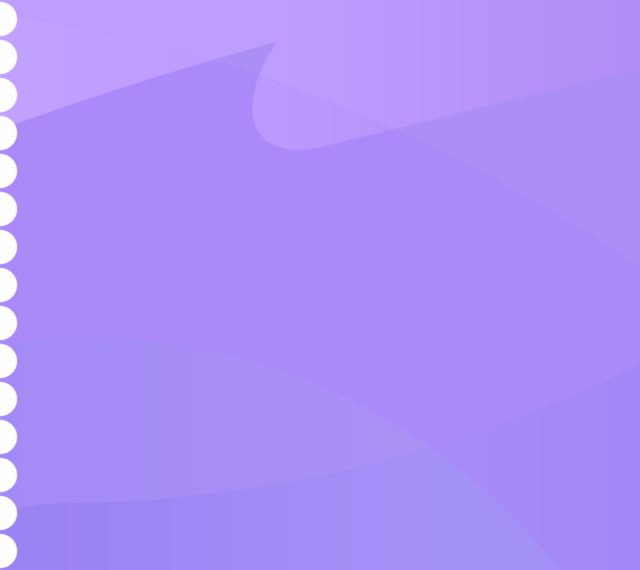
This background is drawn by a Shadertoy shader. Its source:

```glsl
// Violet paper layers: a pale curling wave over a flat ground, faint tinted
// arcs crossing it, and a row of white beads down the left side.
// The wave is a signed distance to sampled Bezier curves; arcs are formulas.

#define BEADS 15.0
#define BEAD_RADIUS 0.030
#define CURVE_STEPS 20
#define GROUND vec3(0.667, 0.543, 0.973)
#define WAVE_LEFT vec3(0.743, 0.618, 0.993)
#define WAVE_RIGHT vec3(0.704, 0.558, 0.972)
#define BEAD_COLOR vec3(0.995, 0.995, 1.0)

// Coverage of the side where d is negative, one pixel soft
float cover(float d) {
    float px = 1.0 / iResolution.y;
    return 1.0 - smoothstep(-px, px, d);
}

// Adds one outline segment: shape.x is squared distance, shape.y the sign
void addSegment(vec2 p, vec2 a, vec2 b, inout vec2 shape) {
    vec2 e = b - a, w = p - a;
    vec2 offset = w - e * clamp(dot(w, e) / dot(e, e), 0.0, 1.0);
    shape.x = min(shape.x, dot(offset, offset));
    if ((a.y > p.y) != (b.y > p.y) && w.x < e.x * w.y / e.y) shape.y = -shape.y;
}

vec2 bezier(vec2 a, vec2 b, vec2 c, vec2 d, float t) {
    float s = 1.0 - t;
    return s * s * s * a + 3.0 * s * s * t * b + 3.0 * s * t * t * c + t * t * t * d;
}

void addCurve(vec2 p, vec2 a, vec2 b, vec2 c, vec2 d, inout vec2 shape) {
    vec2 last = a;
    for (int i = 1; i <= CURVE_STEPS; i++) {
        vec2 next = bezier(a, b, c, d, float(i) / float(CURVE_STEPS));
        addSegment(p, last, next, shape);
        last = next;
    }
}

// Signed distance to the pale wave, negative inside
float waveDistance(vec2 p) {
    vec2 start = vec2(-0.1, 0.265), tip = vec2(0.487, 0.073);
    vec2 hollow = vec2(0.443, 0.193), belly = vec2(0.522, 0.263);
    vec2 tail = vec2(0.673, 0.231), end = vec2(1.3, 0.076);
    vec2 topRight = vec2(1.3, -0.2), topLeft = vec2(-0.1, -0.2);
    vec2 shape = vec2(10.0, 1.0);
    addCurve(p, start, vec2(0.09, 0.191), vec2(0.29, 0.127), tip, shape);
    addCurve(p, tip, vec2(0.455, 0.115), vec2(0.443, 0.158), hollow, shape);
    addCurve(p, hollow, vec2(0.443, 0.237), vec2(0.475, 0.263), belly, shape);
    addCurve(p, belly, vec2(0.548, 0.263), vec2(0.599, 0.249), tail, shape);
    addSegment(p, tail, end, shape);
    addSegment(p, end, topRight, shape);
    addSegment(p, topRight, topLeft, shape);
    addSegment(p, topLeft, start, shape);
    return shape.y * sqrt(shape.x);
}

void mainImage(out vec4 fragColor, in vec2 fragCoord) {
    // Height units, with y measured down from the top
    vec2 p = fragCoord / iResolution.y;
    p.y = 1.0 - p.y;
    float across = clamp(p.x / 1.123, 0.0, 1.0);

    // Faint arcs
    float upperArc = 0.035 + 0.243 * (p.x - 0.044)
                   + 0.246 * (p.x - 0.044) * (p.x - 0.482);
    float lowerArc = 0.8816 - 0.239 * (p.x - 0.117) * (p.x - 0.117)
                   + 0.0146 * exp(-34.0 * (p.x - 0.032));
    float above = cover(p.y - upperArc);
    float below = cover(lowerArc - p.y);
    float disc = cover(length(p - vec2(0.146, 1.652)) - 1.060);

    // Ground and its tinted overlaps
    vec3 color = mix(GROUND, vec3(0.676, 0.557, 0.967), above);
    vec3 discTint = mix(vec3(0.641, 0.543, 0.965), vec3(0.662, 0.567, 0.965),
                        smoothstep(0.0, 0.6, across));
    vec3 lowTint = mix(vec3(0.654, 0.543, 0.969), vec3(0.634, 0.535, 0.965),
                       smoothstep(0.65, 1.0, across));
    vec3 overlapTint = mix(vec3(0.612, 0.512, 0.955), vec3(0.645, 0.569, 0.969),
                           smoothstep(0.0, 0.75, across));
    color = mix(color, discTint, disc);
    color = mix(color, mix(lowTint, overlapTint, disc), below);

    // Pale wave, brightest at the left under the upper arc
    vec3 wave = mix(WAVE_LEFT, WAVE_RIGHT, smoothstep(0.35, 1.0, across));
    float glow = mix(0.015, -0.016, smoothstep(0.0, 0.45, across));
    wave += (1.0 - above) * glow * vec3(0.8, 1.0, 0.3);
    color = mix(color, wave, cover(waveDistance(p)));

    // Beads centred on the left side
    vec2 bead = vec2(p.x, (fract(p.y * BEADS) - 0.5) / BEADS);
    color = mix(color, BEAD_COLOR, cover(length(bead) - BEAD_RADIUS));

    fragColor = vec4(color, 1.0);
}
```
